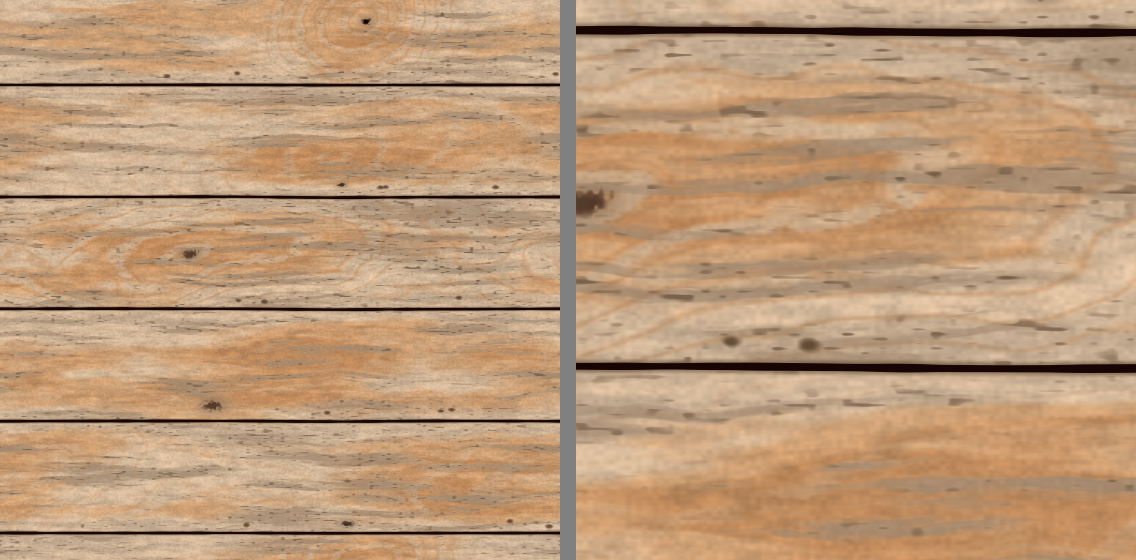
Left: the whole. Right: its middle third, enlarged.
A WebGL 2 fragment shader for this texture:

```glsl
#version 300 es
precision highp float;
// Five weathered horizontal planks that tile in both directions.
// Wrapped value noise, stretched along the grain, gives stains, bleaching and
// pores; warped ellipses around each plank's heart give the growth rings.
uniform vec2 u_resolution;
out vec4 fragColor;

const float PLANKS = 5.0;
const float FIRST_SEAM = 0.048;        // height of the lowest seam
const float SEAM_HALF_WIDTH = 0.0021;
const float SEAM_WOBBLE = 0.0024;
const float RINGS = 2.6;               // rings per half plank height
const float RING_TILT = 0.13;
const float PI = 3.14159;

const vec3 PALE   = vec3(0.84, 0.73, 0.61);
const vec3 HONEY  = vec3(0.81, 0.63, 0.46);
const vec3 STAIN  = vec3(0.72, 0.49, 0.30);
const vec3 GREY   = vec3(0.74, 0.65, 0.55);
const vec3 SHADE  = vec3(0.57, 0.48, 0.39);
const vec3 PORE   = vec3(0.31, 0.22, 0.14);
const vec3 GAP    = vec3(0.09, 0.02, 0.01);

// Per plank, bottom to top: heart x, heart height, half length, ring strength
const vec4 HEARTS[5] = vec4[5](
    vec4(0.98, 0.50, 0.27, 0.50), vec4(0.50, 0.48, 0.40, 0.30),
    vec4(0.34, 0.50, 0.29, 1.00), vec4(0.60, 0.36, 0.22, 0.50),
    vec4(0.655, 0.60, 0.12, 0.75));
// Per plank: knot x, knot height, size, darkness
const vec4 KNOTS[5] = vec4[5](
    vec4(0.62, 0.08, 0.008, 0.7), vec4(0.38, 0.14, 0.015, 0.6),
    vec4(0.34, 0.49, 0.011, 0.6), vec4(0.61, 0.11, 0.006, 0.7),
    vec4(0.655, 0.57, 0.008, 1.0));

float hash(vec2 cell) {
    uvec2 q = uvec2(ivec2(cell)) * uvec2(1597334673u, 3812015801u);
    uint n = (q.x ^ q.y) * 1597334673u;
    n = (n ^ (n >> 15)) * 2246822519u;
    return float((n ^ (n >> 13)) >> 8) / 16777216.0;
}

// Value noise that wraps after cells.x columns
float noise(vec2 uv, vec2 cells) {
    vec2 p = uv * cells, i = floor(p), f = p - i;
    f = f * f * (3.0 - 2.0 * f);
    float left = mod(i.x, cells.x), right = mod(i.x + 1.0, cells.x);
    return mix(mix(hash(vec2(left, i.y)), hash(vec2(right, i.y)), f.x),
               mix(hash(vec2(left, i.y + 1.0)), hash(vec2(right, i.y + 1.0)), f.x), f.y);
}

float fbm(vec2 uv, vec2 cells) {
    float sum = 0.0, weight = 0.533;
    for (int k = 0; k < 4; k++) {
        sum += weight * noise(uv, cells);
        cells *= 2.0;
        weight *= 0.5;
    }
    return sum;
}

// Soft dark spot, stretched along the grain
float spot(vec2 offset, float size) {
    offset.x -= round(offset.x);
    return 1.0 - smoothstep(0.25, 1.0, length(offset * vec2(0.7, 1.2)) / size);
}

vec3 plankColor(float x, float h, float row) {
    vec2 uv = vec2(x, h + row * 17.0);
    vec4 heart = HEARTS[int(row)];
    float bend = fbm(uv, vec2(5.0, 2.0)) - 0.5;
    float dx = x - heart.x;

    // Distance from the heart, in rings
    vec2 e = vec2(sin(PI * dx) / (PI * heart.z),
                  (h - heart.y - RING_TILT * sin(2.0 * PI * dx)) / 0.45);
    float d = length(e) + 0.8 * bend;
    float core = 1.0 - smoothstep(0.3, 1.25, d);
    float ringFade = heart.w * (1.0 - smoothstep(1.1, 2.0, d));

    // Noise layers, from broad to fine
    vec2 flow = uv + vec2(0.0, 0.15 * bend);
    float patches = fbm(flow, vec2(4.0, 5.0));
    float streaks = fbm(flow, vec2(6.0, 17.0));
    float fiber = fbm(uv, vec2(48.0, 30.0));
    float speckle = noise(uv, vec2(310.0, 67.0));
    float edge = smoothstep(0.30, 0.50, abs(h - 0.5));

    // Honey heartwood, stains and grey bleaching
    float warm = patches + 0.3 * (streaks - 0.5) + 0.22 * core - 0.16 * edge;
    vec3 color = mix(PALE, HONEY, smoothstep(0.40, 0.62, warm));
    color = mix(color, STAIN, 0.60 * smoothstep(0.60, 0.86, warm + 0.5 * (streaks - 0.5)));
    float bleach = smoothstep(0.44, 0.66, streaks + 0.16 * edge - 0.14 * core);
    color = mix(color, GREY, 0.65 * bleach);

    // Pale worn rings with thin brown lines between
    float ring = ringFade * smoothstep(0.45, 0.95, sin(2.0 * PI * RINGS * d))
               * smoothstep(0.30, 0.55, fiber + 0.3 * (patches - 0.3));
    float line = pow(0.5 + 0.5 * sin(4.0 * PI * RINGS * d + 1.2), 9.0);
    color = mix(color, STAIN, 0.35 * ringFade * line);
    color = mix(color, mix(PALE, GREY, 0.5), 0.7 * ring);

    // Fibres and short dark pores
    color *= 1.0 + 0.22 * (fiber - 0.5) + 0.09 * (speckle - 0.5);
    color = mix(color, SHADE, 0.5 * smoothstep(0.60, 0.74, streaks + 0.3 * (fiber - 0.5)));
    float pores = smoothstep(0.70, 0.94, noise(uv + 3.0, vec2(95.0, 71.0)));
    color = mix(color, PORE, 0.55 * pores * clamp(0.7 * bleach + 0.6 * ring, 0.0, 1.0));

    // One knot and a few nail marks along the lower edge
    vec4 knot = KNOTS[int(row)];
    float rough = 0.6 + 0.8 * fiber;
    vec2 offset = vec2(x - knot.x, (h - knot.y) / PLANKS);
    color = mix(color, SHADE, 0.5 * spot(offset, knot.z * 2.2 * rough));
    color = mix(color, GAP, knot.w * spot(offset, knot.z * rough * (0.5 + speckle)));
    for (float k = 0.0; k < 3.0; k++) {
        vec2 nail = vec2(hash(vec2(k, row + 40.0)), 0.05 + 0.06 * hash(vec2(k, row + 60.0)));
        color = mix(color, PORE, 0.8 * spot(vec2(x - nail.x, (h - nail.y) / PLANKS), 0.006 * rough));
    }
    return color;
}

void main() {
    vec2 p = gl_FragCoord.xy / u_resolution;
    float v = (p.y - FIRST_SEAM) * PLANKS;
    vec3 color = plankColor(p.x, fract(v), mod(floor(v), PLANKS));

    // Dark gap with a wavering edge, soft shadow and a pale lip below
    float seam = mod(floor(v + 0.5), PLANKS);
    vec2 along = vec2(p.x, seam + 0.5);
    float offset = (fract(v + 0.5) - 0.5) / PLANKS
                 + SEAM_WOBBLE * (noise(along, vec2(5.0, 1.0)) - 0.5);
    float width = SEAM_HALF_WIDTH * (0.75 + 0.5 * noise(along + 9.0, vec2(36.0, 1.0)));
    float pixel = 1.0 / u_resolution.y;
    float gapDistance = abs(offset) - width;
    float lip = smoothstep(-0.010, -0.004, offset) * step(offset, 0.0);
    color = mix(color, PALE, 0.35 * lip);
    color = mix(color, PORE, 0.45 * (1.0 - smoothstep(0.0, 0.0035, gapDistance)));
    color = mix(color, GAP, 1.0 - smoothstep(-0.5 * pixel, 0.7 * pixel, gapDistance));
    fragColor = vec4(color, 1.0);
}
```
